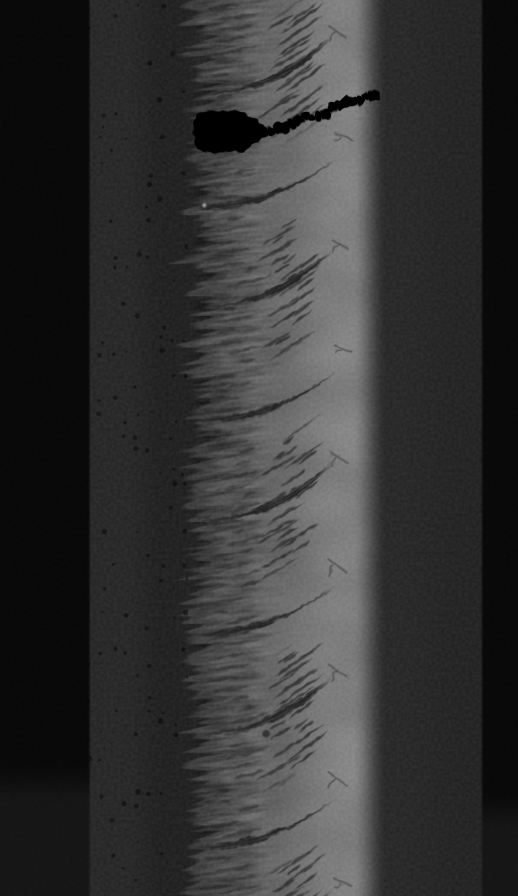
Reproduce this texture procedurally as a Shadertoy shader.

```glsl
// A worn steel rail seen from above: dark flanks, a bright running band with a
// ragged left edge, repeating curved cracks, short hatching and a black stain.
// Cracks are folded periodic curves; wear and grain are stretched gradient noise.

const float PERIOD = 0.238; // spacing of the crack pattern, in canvas heights

float hash(vec2 p) {
    vec3 q = fract(p.xyx * 0.1031);
    q += dot(q, q.yzx + 33.33);
    return fract((q.x + q.y) * q.z);
}

vec2 gradientAt(vec2 cell) {
    float a = 6.2832 * hash(cell);
    return vec2(cos(a), sin(a));
}

// Gradient noise, roughly -0.7 to 0.7
float noise(vec2 p) {
    vec2 i = floor(p), f = p - i;
    vec2 u = f * f * f * (f * (f * 6.0 - 15.0) + 10.0);
    vec2 e = vec2(0.0, 1.0);
    float a = dot(gradientAt(i), f);
    float b = dot(gradientAt(i + e.yx), f - e.yx);
    float c = dot(gradientAt(i + e.xy), f - e.xy);
    float d = dot(gradientAt(i + e.yy), f - e.yy);
    return mix(mix(a, b, u.x), mix(c, d, u.x), u.y);
}

float fillShape(float d, float soft) { return 1.0 - smoothstep(-soft, soft, d); }

float foldPeriod(float y, float period) { return mod(y + 0.5 * period, period) - 0.5 * period; }

float segment(vec2 p, vec2 a, vec2 b) {
    vec2 ab = b - a;
    return length(p - a - ab * clamp(dot(p - a, ab) / dot(ab, ab), 0.0, 1.0));
}

float roundBox(vec2 p, vec2 halfSize, float r) {
    vec2 q = abs(p) - halfSize + r;
    return length(max(q, 0.0)) + min(max(q.x, q.y), 0.0) - r;
}

// Curved crack: flat on the left, rising to tip; thickest at fraction peak
float crack(vec2 p, vec2 tip, float left, float drop, float width, float peak, float soft) {
    float t = (p.x - left) / (tip.x - left);
    float curve = tip.y + drop * (1.0 - pow(clamp(t, 0.0, 1.0), 2.2));
    vec2 along = vec2(p.x, p.y - curve);
    float fray = 0.003 * noise(p * vec2(60.0, 90.0)) + 0.002 * noise(p * 170.0);
    float d = abs(foldPeriod(along.y + fray, PERIOD));
    float body = 0.0008 + width * exp(-pow((t - peak) / 0.28, 2.0));
    float ends = smoothstep(-0.03, 0.15, t) * (1.0 - smoothstep(0.88, 1.03, t));
    float strands = 0.9 + 0.6 * noise(along * vec2(40.0, 330.0));
    return fillShape(d - body, soft + 0.001) * ends * strands;
}

// Short slanted strokes of varied place, length and slope, one per row
float hatching(vec2 p, float center, float slope, float spacing, float seed, float soft) {
    float x = p.x - center;
    float s = p.y + slope * x + 0.0025 * noise(p * 80.0 + seed);
    float row = floor(s / spacing);
    float h = hash(vec2(row, seed));
    float d = s - (row + 0.5) * spacing + 0.2 * (h - 0.5) * x;
    float reach = mix(0.008, 0.032, hash(vec2(row, seed + 5.0)));
    float along = abs(x - 0.036 * (h - 0.5)) / reach;
    float w = 0.0019 * (1.0 - along * along) + 0.002 * noise(p * 110.0 + seed);
    return fillShape(abs(d) - w, soft + 0.0008) * (1.0 - smoothstep(0.6, 1.0, along));
}

float pits(vec2 p, float cells, float density, float soft) {
    vec2 id = floor(p * cells), f = fract(p * cells) - 0.5;
    vec2 shift = 0.5 * vec2(hash(id + 3.0), hash(id + 9.0)) - 0.25;
    float r = 0.24 * hash(id + 17.0);
    return fillShape((length(f - shift) - r) / cells, soft) * step(hash(id), density);
}

// Rounded blob with a beaded tail rising to the right
float stain(vec2 p) {
    vec2 q = p + 0.004 * vec2(noise(p * 120.0), noise(p * 120.0 + 40.0));
    float d = roundBox(q - vec2(0.249, 0.147), vec2(0.033, 0.023), 0.016);
    d = min(d, length((q - vec2(0.276, 0.146)) * vec2(0.85, 1.0)) - 0.016);
    for (int i = 0; i < 18; i++) {
        float t = float(i) / 17.0, h = hash(vec2(float(i), 2.0));
        vec2 c = vec2(mix(0.287, 0.417, t), 0.146 - 0.043 * pow(t, 1.25));
        d = min(d, length(q - c - vec2(0.0, 0.008 * (h - 0.5))) - mix(0.004, 0.0068, fract(h * 7.0)));
    }
    return d;
}

float railTone(vec2 p) {
    vec2 q = vec2(p.x, p.y + 0.12 * p.x); // streaks rise slightly
    float rag = 0.034 * noise(q * vec2(16.0, 175.0)) + 0.03 * noise(q * vec2(11.0, 65.0));
    float v = mix(0.165, 0.14, smoothstep(0.14, 0.18, p.x));
    v = mix(v, 0.255, smoothstep(0.212, 0.230, p.x + rag));
    v = mix(v, 0.325, smoothstep(0.238, 0.256, p.x + rag));
    v = mix(v, 0.40, smoothstep(0.268, 0.292, p.x + 0.8 * rag));
    v += 0.105 * smoothstep(0.295, 0.385, p.x);
    float worn = smoothstep(0.21, 0.23, p.x) * (1.0 - smoothstep(0.27, 0.33, p.x));
    v += worn * (0.09 * noise(q * vec2(30.0, 240.0)) + 0.06 * noise(q * vec2(14.0, 80.0)));
    v += 0.05 * noise(p * vec2(14.0, 24.0)) * smoothstep(0.27, 0.3, p.x);
    return mix(v, mix(0.168, 0.148, smoothstep(0.43, 0.53, p.x)), smoothstep(0.393, 0.432, p.x));
}

void mainImage(out vec4 fragColor, in vec2 fragCoord) {
    float px = 1.0 / iResolution.y;
    vec2 p = vec2(fragCoord.x, iResolution.y - fragCoord.y) * px; // y runs downward
    // Dim surroundings with a lighter floor
    float v, back = 0.036 + 0.05 * smoothstep(0.85, 0.90, p.y - 0.03 * step(0.3, p.x));
    // Rail with pits on its left flank
    v = railTone(p) * (1.0 - 0.45 * step(p.x, 0.21) * pits(p, 75.0, 0.22, px));
    // Cracks and hatching
    float dark = crack(p, vec2(0.370, 0.280), 0.222, 0.0625, 0.0042, 0.65, px);
    dark = max(dark, crack(p, vec2(0.373, 0.417), 0.213, 0.053, 0.0034, 0.38, px));
    float phase = mod(p.y + 0.64 * (p.x - 0.326) - 0.24, PERIOD);
    float group = smoothstep(0.0, 0.01, phase) * (1.0 - smoothstep(0.14, 0.16, phase));
    dark = max(dark, 0.75 * group * hatching(p, 0.326, 0.64, 0.0115, 1.0, px));
    dark = max(dark, 0.65 * group * hatching(p, 0.324, 0.64, 0.0165, 7.0, px));
    dark = max(dark, 0.5 * hatching(p, 0.262, 0.18, 0.0125, 13.0, px));
    // Small uneven ticks near the bright edge
    float id = floor((p.y - 0.2135) / (0.5 * PERIOD)), h = hash(vec2(id, 4.0));
    vec2 k = vec2(p.x - 0.379 + 0.01 * (h - 0.5), foldPeriod(p.y - 0.273, 0.5 * PERIOD));
    k += 0.004 * noise(p * 110.0);
    float tick = min(segment(k, vec2(-0.009, -0.006), vec2(0.01, 0.009 * h)),
                     segment(k, vec2(-0.002, -0.001), vec2(-0.008, 0.014 * h)));
    dark = max(dark, 0.55 * fillShape(tick - 0.0008, px + 0.0008));
    dark = max(dark, 0.8 * fillShape(length(p - vec2(0.297, 0.819)) - 0.004, 0.002));
    v = mix(v, 0.15, clamp(dark, 0.0, 1.0));
    v = mix(v, 0.62, fillShape(length(p - vec2(0.228, 0.229)) - 0.002, 0.002));
    // Assemble with soft rail sides, grain and the stain
    float side = smoothstep(0.098, 0.102, p.x) * (1.0 - smoothstep(0.536, 0.540, p.x));
    v = mix(back, v, side) + mix(0.008, 0.036, side) * noise(p * 260.0);
    v *= 1.0 - fillShape(stain(p), px);
    fragColor = vec4(vec3(clamp(v, 0.0, 1.0)), 1.0);
}
```
